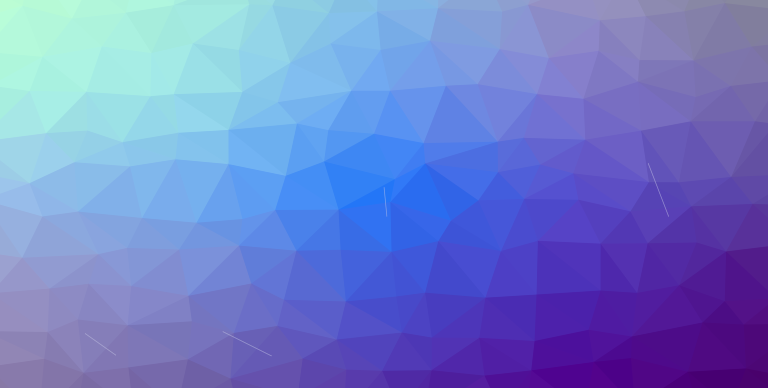
A Shadertoy shader for this background:

```glsl
// Low-poly mesh of flat triangles tinted by a mint, blue and violet gradient.

const vec2 CELL = vec2(0.1295, 0.1023);       // mean vertex spacing, canvas height = 1
const vec2 MESH_ORIGIN = vec2(0.093, 0.0467);
const float JITTER = 0.62;

float cross2(vec2 a, vec2 b) { return a.x * b.y - a.y * b.x; }

vec2 hash22(vec2 p) {
    vec3 q = fract(vec3(p.xyx) * vec3(0.1031, 0.1030, 0.0973));
    q += dot(q, q.yzx + 33.33);
    return fract((q.xx + q.yz) * q.zy);
}

// Piecewise linear ramp through five evenly spaced colours, t in 0..1
vec3 ramp(float t, vec3 a, vec3 b, vec3 c, vec3 d, vec3 e) {
    float s = clamp(t, 0.0, 1.0) * 4.0;
    vec3 col = mix(a, b, clamp(s, 0.0, 1.0));
    col = mix(col, c, clamp(s - 1.0, 0.0, 1.0));
    col = mix(col, d, clamp(s - 2.0, 0.0, 1.0));
    return mix(col, e, clamp(s - 3.0, 0.0, 1.0));
}

// Two-way gradient: one horizontal ramp per level, blended from bottom to top
vec3 gradient(vec2 uv) {
    vec3 bottom = ramp(uv.x, vec3(0.54, 0.48, 0.66), vec3(0.44, 0.38, 0.65),
        vec3(0.32, 0.19, 0.66), vec3(0.32, 0.0, 0.56), vec3(0.28, 0.0, 0.42));
    vec3 low = ramp(uv.x, vec3(0.61, 0.59, 0.78), vec3(0.49, 0.52, 0.80),
        vec3(0.28, 0.34, 0.84), vec3(0.30, 0.16, 0.70), vec3(0.32, 0.06, 0.52));
    vec3 middle = ramp(uv.x, vec3(0.60, 0.75, 0.92), vec3(0.46, 0.68, 0.94),
        vec3(0.12, 0.46, 0.98), vec3(0.35, 0.30, 0.80), vec3(0.35, 0.26, 0.63));
    vec3 high = ramp(uv.x, vec3(0.67, 0.96, 0.88), vec3(0.60, 0.88, 0.91),
        vec3(0.41, 0.62, 0.95), vec3(0.50, 0.47, 0.81), vec3(0.46, 0.41, 0.66));
    vec3 top = ramp(uv.x, vec3(0.74, 1.0, 0.84), vec3(0.66, 0.94, 0.87),
        vec3(0.50, 0.73, 0.91), vec3(0.59, 0.57, 0.77), vec3(0.52, 0.52, 0.60));
    return ramp(uv.y, bottom, low, middle, high, top);
}

vec2 meshVertex(vec2 id) {
    return MESH_ORIGIN + (id + JITTER * (hash22(id + 17.0) - 0.5)) * CELL;
}

// Signed distance to the line a-b, positive on its left
float sideDistance(vec2 p, vec2 a, vec2 b) {
    return cross2(b - a, p - a) / max(length(b - a), 1e-4);
}

// Premultiplied flat colour of a counter-clockwise triangle
vec4 facet(vec2 p, vec2 a, vec2 b, vec2 c, float aspect, float aa) {
    float inside = min(sideDistance(p, a, b),
                       min(sideDistance(p, b, c), sideDistance(p, c, a)));
    float cover = smoothstep(-aa, aa, inside);
    vec2 centre = (a + b + c) / 3.0;
    float shade = 0.025 * (hash22(floor(centre * 900.0)).x - 0.5);
    return cover * vec4(gradient(centre / vec2(aspect, 1.0)) + shade, 1.0);
}

// Split one mesh cell along its Delaunay diagonal
vec4 meshCell(vec2 p, vec2 id, float aspect, float aa) {
    vec2 a = meshVertex(id);
    vec2 b = meshVertex(id + vec2(1.0, 0.0));
    vec2 c = meshVertex(id + vec2(1.0, 1.0));
    vec2 d = meshVertex(id + vec2(0.0, 1.0));
    float angleSine = cross2(c - b, a - b) * dot(a - d, c - d)
                    + dot(c - b, a - b) * cross2(a - d, c - d);
    if (angleSine < 0.0)
        return facet(p, a, b, d, aspect, aa) + facet(p, b, c, d, aspect, aa);
    return facet(p, a, b, c, aspect, aa) + facet(p, a, c, d, aspect, aa);
}

// Soft thin line segment
float hairline(vec2 p, vec2 a, vec2 b, float aa) {
    vec2 ab = b - a;
    float t = clamp(dot(p - a, ab) / dot(ab, ab), 0.0, 1.0);
    return 1.0 - smoothstep(0.0, 0.001 + aa, length(p - a - t * ab));
}

void mainImage(out vec4 fragColor, in vec2 fragCoord) {
    vec2 p = fragCoord / iResolution.y;
    float aspect = iResolution.x / iResolution.y;
    float aa = 0.6 / iResolution.y;

    // Gather every facet that may cover this point
    vec2 cellId = floor((p - MESH_ORIGIN) / CELL);
    vec4 sum = vec4(0.0);
    for (int y = -1; y <= 1; y++)
        for (int x = -1; x <= 1; x++)
            sum += meshCell(p, cellId + vec2(x, y), aspect, aa);
    vec3 col = sum.rgb / max(sum.a, 1e-4);

    // Faint bright seams between a few facets
    float seam = hairline(p, vec2(1.671, 0.578), vec2(1.723, 0.443), aa);
    seam = max(seam, hairline(p, vec2(0.990, 0.516), vec2(0.997, 0.443), aa));
    seam = max(seam, hairline(p, vec2(0.220, 0.140), vec2(0.298, 0.085), aa));
    seam = max(seam, hairline(p, vec2(0.575, 0.145), vec2(0.699, 0.083), aa));
    col = mix(col, vec3(0.78, 0.78, 0.9), 0.4 * seam);

    fragColor = vec4(clamp(col, 0.0, 1.0), 1.0);
}
```
